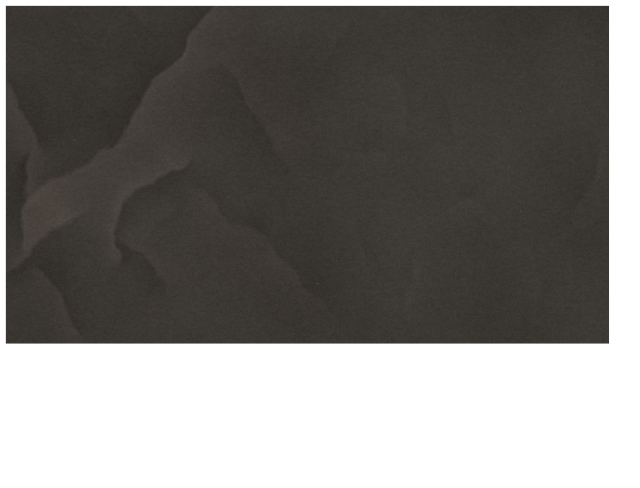
Give the GLSL for this texture, as a Shadertoy shader.

```glsl
#define PAPER_MIN vec2(0.012, 0.296)
#define PAPER_MAX vec2(1.248, 0.988)
#define BASE_COLOR vec3(0.232, 0.216, 0.197)
#define LIT_TINT vec3(0.068, 0.057, 0.056)
#define GRAIN_SCALE 390.0
#define GRAIN_AMOUNT 0.030
#define MOTTLE_AMOUNT 0.055
#define SHADOW_DEPTH 0.65
#define FOLD_EDGE 0.006
#define FOLD_COUNT 12
#define WRINKLE_COUNT 16

float hash(vec2 p) {
    vec3 q = fract(vec3(p.xyx) * 0.1031);
    q += dot(q, q.yzx + 33.33);
    return fract((q.x + q.y) * q.z);
}

float noise(vec2 p) {
    vec2 cell = floor(p), f = fract(p);
    f = f * f * (3.0 - 2.0 * f);
    return mix(mix(hash(cell), hash(cell + vec2(1, 0)), f.x),
               mix(hash(cell + vec2(0, 1)), hash(cell + vec2(1, 1)), f.x), f.y);
}

float fbm(vec2 p) {
    float sum = 0.0, weight = 0.5;
    for (int i = 0; i < 4; i++) {
        sum += weight * noise(p);
        p = mat2(1.6, 1.2, -1.2, 1.6) * p + 7.3;
        weight *= 0.5;
    }
    return sum;
}

// Fold from a to b: lit to the left of its direction, shaded to the right
float fold(vec2 p, vec2 a, vec2 b, float width) {
    vec2 along = b - a;
    float len = length(along);
    along /= len;
    float t = dot(p - a, along) / len;
    float side = dot(p - a, vec2(-along.y, along.x));
    float lit = smoothstep(-FOLD_EDGE, FOLD_EDGE, side);
    float taper = smoothstep(-0.2, 0.15, t) * (1.0 - smoothstep(0.85, 1.2, t));
    return mix(-SHADOW_DEPTH, 1.0, lit) * exp(-abs(side) / width) * taper;
}

// Large folds: end points, then width and strength
float largeFolds(vec2 p) {
    vec4 ends[FOLD_COUNT] = vec4[FOLD_COUNT](
        vec4(0.43, 0.99, 0.25, 0.72), vec4(0.25, 0.71, 0.07, 0.59),
        vec4(0.09, 0.69, 0.01, 0.82), vec4(0.07, 0.68, 0.05, 0.50),
        vec4(0.26, 0.58, 0.39, 0.68), vec4(0.23, 0.46, 0.26, 0.58),
        vec4(0.01, 0.45, 0.17, 0.56), vec4(0.26, 0.50, 0.33, 0.41),
        vec4(0.17, 0.31, 0.08, 0.45), vec4(0.66, 0.38, 0.41, 0.62),
        vec4(0.46, 0.86, 0.58, 0.67), vec4(1.23, 0.71, 1.19, 0.59));
    vec2 shape[FOLD_COUNT] = vec2[FOLD_COUNT](
        vec2(0.055, 0.85), vec2(0.050, 0.60), vec2(0.050, 0.65),
        vec2(0.035, 0.80), vec2(0.040, 0.75), vec2(0.022, 0.75),
        vec2(0.050, 0.65), vec2(0.025, 0.50), vec2(0.030, 0.55),
        vec2(0.045, 0.32), vec2(0.045, 0.35), vec2(0.035, 0.25));
    float sum = 0.0;
    for (int i = 0; i < FOLD_COUNT; i++)
        sum += shape[i].y * fold(p, ends[i].xy, ends[i].zw, shape[i].x);
    return sum;
}

// Faint short wrinkles scattered over the sheet
float smallWrinkles(vec2 p) {
    float sum = 0.0;
    for (int i = 0; i < WRINKLE_COUNT; i++) {
        float id = float(i);
        vec2 pos = mix(PAPER_MIN, PAPER_MAX, vec2(hash(vec2(id, 3.0)), hash(vec2(id, 17.0))));
        float angle = 6.2832 * hash(vec2(id, 29.0));
        vec2 reach = 0.05 * vec2(cos(angle), sin(angle));
        sum += 0.17 * fold(p, pos - reach, pos + reach, 0.022);
    }
    return sum;
}

void mainImage(out vec4 fragColor, in vec2 fragCoord) {
    vec2 p = fragCoord / iResolution.y;

    // Bend the folds so that their edges look torn and uneven
    vec2 bend = vec2(fbm(p * 11.0), fbm(p * 11.0 + 40.0)) - 0.47;
    vec2 bent = p + 0.065 * bend;
    float relief = clamp(largeFolds(bent) + smallWrinkles(bent), -0.75, 1.0);

    // Soft mottling, paper grain and rare pale specks
    float mottle = MOTTLE_AMOUNT * (fbm(p * 5.0 + 12.0) - 0.47);
    float grain = noise(p * GRAIN_SCALE) - 0.5;
    grain += 0.5 * (noise(p * GRAIN_SCALE * vec2(0.3, 0.7)) - 0.5);
    float speck = smoothstep(0.985, 1.0, noise(p * 210.0 + 5.0));

    vec3 paper = BASE_COLOR + LIT_TINT * relief;
    paper += mottle + GRAIN_AMOUNT * grain + 0.10 * speck;
    paper += vec3(-0.002, 0.003, 0.001) * smoothstep(0.5, 1.2, p.x);

    // Sheet on a white ground
    vec2 center = 0.5 * (PAPER_MIN + PAPER_MAX);
    vec2 outside = abs(p - center) - 0.5 * (PAPER_MAX - PAPER_MIN);
    float edge = max(outside.x, outside.y);
    float cover = clamp(0.5 - edge * iResolution.y, 0.0, 1.0);
    fragColor = vec4(mix(vec3(1.0), paper, cover), 1.0);
}
```
